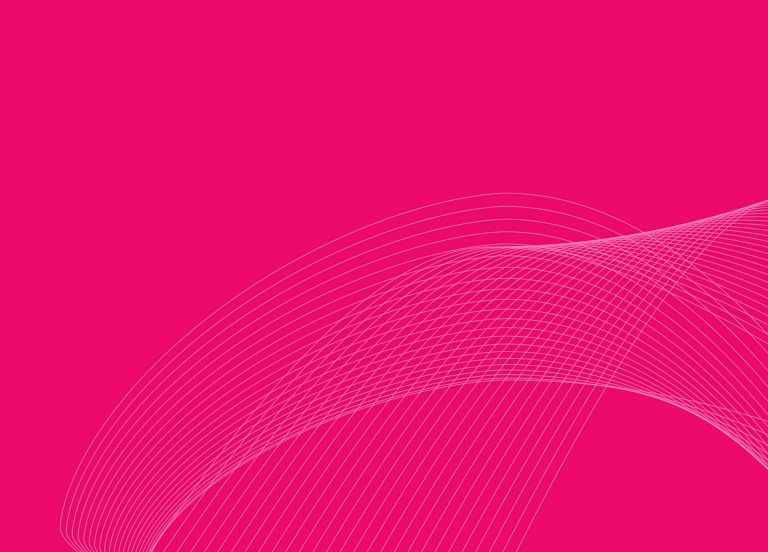
Reproduce this background procedurally as a WebGL 2 fragment shader.

```glsl
#version 300 es
precision highp float;

uniform vec2 u_resolution;
out vec4 fragColor;

#define BASE_COLOR vec3(0.93, 0.04, 0.42)
#define SHADE_COLOR vec3(0.88, 0.04, 0.395)
#define LINE_COLOR vec3(1.0, 0.56, 0.79)
#define ARCH_COUNT 22
#define SWEEP_COUNT 28
#define LINE_WIDTH 0.0018
#define LINE_ALPHA 0.62
#define SHADE_WIDTH 0.0055
#define ARCH_POWER 1.6
#define ARCH_CENTER_X 0.915

// Distance to one arch; s runs from the outer arch to the inner one.
float archDistance(vec2 p, float s) {
    float eased = 1.0 - pow(1.0 - s, 1.5);
    float top = mix(0.650, 0.3116, eased);
    float dx = p.x - ARCH_CENTER_X;

    // Right side: parabolas whose bend varies, so that they cross
    if (dx > 0.0) {
        float bend = mix(1.13, 0.331, s) + 1.82 * s * (1.0 - s);
        float slope = 2.0 * bend * dx;
        return abs(p.y - top + bend * dx * dx) / sqrt(1.0 + slope * slope);
    }

    // Left side: soft superellipse that curls in quickly below its center
    float centerY = mix(0.043, -0.033, eased);
    float dy = p.y - centerY;
    float stretch = dy < 0.0 ? 2.5 : 1.0;
    vec2 radius = vec2(mix(0.806, 0.649, eased), (top - centerY) / stretch);
    vec2 q = max(abs(vec2(dx, dy)) / radius, 1e-5);
    vec2 powers = pow(q, vec2(ARCH_POWER));
    vec2 gradient = ARCH_POWER * powers / (q * radius);
    return abs(powers.x + powers.y - 1.0) / max(length(gradient), 1e-4);
}

// Height of one sweep; it touches the rising upper edge at one point.
float sweepHeight(float x, float s) {
    float rise = max(x - 0.888, 0.0);
    float edge = 0.5525 + 0.336 * rise * rise;
    float u = x - mix(0.888, 1.404, s);
    if (u > 0.0) return edge - u * u / (0.761 + 0.42 * u);
    u = -u / mix(1.0, 0.76, s);
    return edge - u * u / (0.447 + 0.39 * u);
}

float sweepDistance(vec2 p, float s) {
    const float h = 0.001;
    float slope = (sweepHeight(p.x + h, s) - sweepHeight(p.x - h, s)) / (2.0 * h);
    return abs(p.y - sweepHeight(p.x, s)) / sqrt(1.0 + slope * slope);
}

// Smooth thin stroke that keeps its weight at any size
float stroke(float d, float pixel) {
    float reach = max(pixel, LINE_WIDTH);
    return LINE_ALPHA * LINE_WIDTH / reach * clamp((reach - d) / pixel, 0.0, 1.0);
}

void main() {
    vec2 p = gl_FragCoord.xy / u_resolution.y;
    float pixel = 1.0 / u_resolution.y;
    float clearance = 1.0;
    float nearest = 1.0;

    // Arches, from the wide outer loop down to the inner edge
    for (int i = 0; i < ARCH_COUNT; i++) {
        float d = archDistance(p, float(i) / float(ARCH_COUNT - 1));
        clearance *= 1.0 - stroke(d, pixel);
        nearest = min(nearest, d);
    }

    // Sweeps rising from the lower edge to the upper right
    for (int i = 0; i < SWEEP_COUNT; i++) {
        float d = sweepDistance(p, float(i) / float(SWEEP_COUNT - 1));
        clearance *= 1.0 - stroke(d, pixel);
        nearest = min(nearest, d);
    }

    // Faint shade beside the lines, then the lines themselves
    float shade = exp(-pow(nearest / SHADE_WIDTH, 2.0));
    vec3 color = mix(BASE_COLOR, SHADE_COLOR, 0.7 * shade);
    color = mix(color, LINE_COLOR, 1.0 - clearance);
    fragColor = vec4(color, 1.0);
}
```
